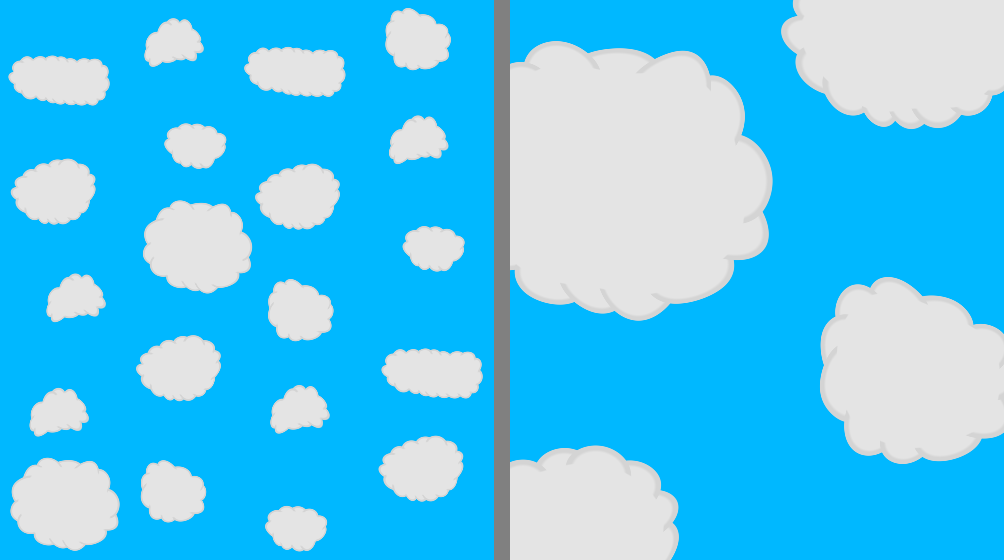
Left, the full canvas; right, a detail of the centre.
This pattern is drawn by a WebGL 2 fragment shader. Its source:

```glsl
#version 300 es
precision highp float;

uniform vec2 u_resolution;
out vec4 fragColor;

const float PI = 3.14159265;
const vec2 GRID = vec2(4.0, 5.0);
const vec3 SKY = vec3(0.0, 0.72, 1.0);
const vec3 PUFF = vec3(0.895);
const vec3 RIM = vec3(0.83);
const float RIM_WIDTH = 0.0036;
const float EDGE_MARGIN = 0.018;

// Cloud kinds: half width, half height, tilt, lobe radius
const vec4 KINDS[6] = vec4[6](
    vec4(0.098, 0.081, -0.10, 0.024),
    vec4(0.090, 0.044, -0.07, 0.014),
    vec4(0.075, 0.055, 0.16, 0.016),
    vec4(0.063, 0.053, -0.50, 0.018),
    vec4(0.054, 0.039, 0.22, 0.015),
    vec4(0.053, 0.040, -0.05, 0.015));

// Bend of the ends and taper toward the bottom, for each kind
const vec2 BEND_TAPER[6] = vec2[6](vec2(0, 0), vec2(0, 0), vec2(0, 4),
    vec2(0, 0), vec2(5, 0), vec2(0, 3));

vec2 hash2(vec2 p) {
    vec3 q = fract(p.xyx * vec3(0.1031, 0.1030, 0.0973));
    q += dot(q, q.yzx + 33.33);
    return fract((q.xx + q.yz) * q.zy);
}

float gradientDot(vec2 corner, vec2 p) {
    float angle = 2.0 * PI * hash2(corner).x;
    return dot(vec2(cos(angle), sin(angle)), p - corner);
}

float gradientNoise(vec2 p) {
    vec2 i = floor(p);
    vec2 f = p - i;
    vec2 w = f * f * f * (f * (f * 6.0 - 15.0) + 10.0);
    float low = mix(gradientDot(i, p), gradientDot(i + vec2(1, 0), p), w.x);
    float high = mix(gradientDot(i + vec2(0, 1), p), gradientDot(i + vec2(1, 1), p), w.x);
    return mix(low, high, w.y);
}

mat2 rotation(float angle) {
    float c = cos(angle), s = sin(angle);
    return mat2(c, s, -s, c);
}

float stadiumDistance(vec2 p, float halfLength, float radius) {
    p.x -= clamp(p.x, -halfLength, halfLength);
    return length(p) - radius;
}

// Point reached after walking a given way around the stadium outline
vec2 stadiumPoint(float walk, float halfLength, float radius) {
    float halfway = 2.0 * halfLength + PI * radius;
    float side = walk < halfway ? 1.0 : -1.0;
    walk = mod(walk, halfway);
    if (walk < 2.0 * halfLength) return side * vec2(halfLength - walk, radius);
    float angle = (walk - 2.0 * halfLength) / radius;
    return side * vec2(-halfLength - radius * sin(angle), radius * cos(angle));
}

float coverage(float distance, float pixel) {
    return 1.0 - smoothstep(-0.5 * pixel, 0.5 * pixel, distance);
}

vec3 paintCloud(vec3 color, vec2 p, vec4 kind, vec2 bendTaper, float seed, float pixel) {
    p = rotation(-kind.z) * p;
    p.y += bendTaper.x * p.x * p.x;
    p.x *= 1.0 - bendTaper.y * p.y;
    vec2 warpAt = p * 15.0 + seed * 17.3 + 40.0;
    p += 0.011 * vec2(gradientNoise(warpAt), gradientNoise(warpAt + 7.7));

    float lobe = kind.w;
    float radius = kind.y - lobe;
    float halfLength = kind.x - kind.y;
    float outline = 4.0 * halfLength + 2.0 * PI * radius;
    float count = floor(outline / (1.3 * lobe) + 0.5);

    // Overlapping rimmed lobes leave a short stroke at each notch
    for (float i = 0.0; i < count; i++) {
        vec2 vary = hash2(vec2(i + 3.0, seed + 11.0)) - 0.5;
        float walk = (i + 0.5 + 0.35 * vary.x) / count * outline;
        vec2 center = stadiumPoint(walk, halfLength, radius);
        float d = length(p - center) - lobe * (1.0 + 0.14 * vary.y);
        float inner = smoothstep(0.6 * RIM_WIDTH, 1.2 * RIM_WIDTH, -d);
        color = mix(color, mix(RIM, PUFF, inner), coverage(d, pixel));
    }

    // Plain body hides the inner parts of the lobes
    float body = stadiumDistance(p, halfLength, radius + 0.35 * lobe);
    return mix(color, PUFF, coverage(body, 2.0 * pixel));
}

int kindOf(vec2 cell) {
    float order = mod(9.0 * (cell.x + GRID.x * cell.y), GRID.x * GRID.y);
    return int(step(1.5, order) + step(4.5, order) + step(8.5, order)
        + step(11.5, order) + step(16.5, order));
}

void main() {
    float pixel = 1.0 / u_resolution.y;
    vec2 canvas = u_resolution * pixel;
    vec2 position = gl_FragCoord.xy * pixel;
    vec3 color = SKY;

    // One cloud per cell, kept clear of the borders so the sky joins when tiled
    for (float column = 0.0; column < GRID.x; column++) {
        float stagger = 0.4 * mod(column, 2.0) - 0.2;
        for (float row = 0.0; row < GRID.y; row++) {
            vec2 cell = vec2(column, row);
            int kind = kindOf(cell);
            vec2 jitter = (hash2(cell + 5.0) - 0.5) * vec2(0.24, 0.2);
            vec2 center = (cell + 0.5 + jitter + vec2(0.0, stagger)) / GRID * canvas;
            vec2 inset = KINDS[kind].xy + EDGE_MARGIN;
            vec2 p = position - clamp(center, inset, canvas - inset);
            if (length(p) > 0.13) continue;
            color = paintCloud(color, p, KINDS[kind], BEND_TAPER[kind], float(kind), pixel);
        }
    }
    fragColor = vec4(color, 1.0);
}
```
